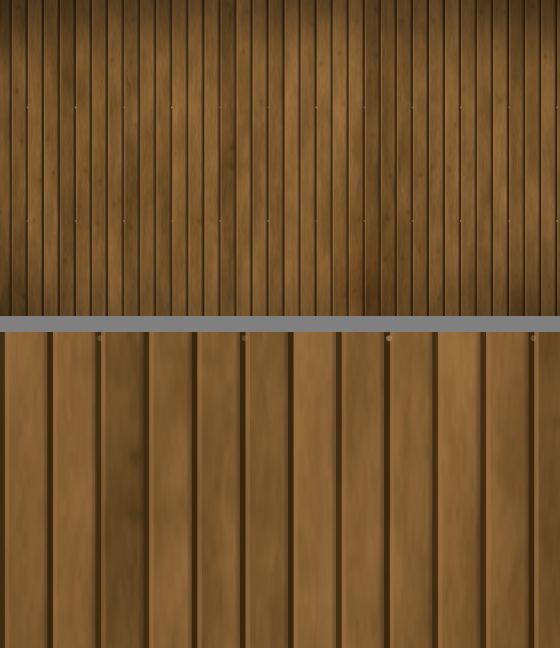
Top, the full canvas; bottom, a detail of the centre.
Reproduce this texture procedurally as a Shadertoy shader.

```glsl
const float BOARDS = 34.91;       // boards across the canvas
const float FIRST_GROOVE = 0.68;  // position of the first groove, in boards
const vec3 DARK_WOOD = vec3(0.320, 0.225, 0.100);
const vec3 LIGHT_WOOD = vec3(0.590, 0.430, 0.245);
const vec3 GROOVE = vec3(0.205, 0.138, 0.045);
const vec3 BEVEL = vec3(0.570, 0.410, 0.235);
const vec3 NAIL = vec3(0.620, 0.520, 0.380);

float hash(vec2 p) {
    return fract(sin(dot(p, vec2(127.1, 311.7))) * 43758.5453);
}

float noise(vec2 p) {
    vec2 i = floor(p);
    vec2 f = fract(p);
    f = f * f * (3.0 - 2.0 * f);
    return mix(mix(hash(i), hash(i + vec2(1.0, 0.0)), f.x),
               mix(hash(i + vec2(0.0, 1.0)), hash(i + vec2(1.0, 1.0)), f.x), f.y);
}

float fbm(vec2 p) {
    float sum = 0.0;
    float weight = 0.5;
    for (int i = 0; i < 4; i++) {
        sum += weight * noise(p);
        p = p * 2.03 + 17.3;
        weight *= 0.5;
    }
    return sum / 0.9375;
}

// Smooth band between two edges
float band(float x, float lo, float hi, float blur) {
    return smoothstep(lo - blur, lo + blur, x) * (1.0 - smoothstep(hi - blur, hi + blur, x));
}

// Small dark knots, at most one in each cell along a board
float knots(vec2 p, float board) {
    float cell = floor(p.y / 2.5);
    vec2 seed = vec2(board, cell);
    vec2 centre = vec2(mix(0.25, 0.8, hash(seed + 3.1)),
                       (cell + mix(0.2, 0.8, hash(seed + 7.7))) * 2.5);
    vec2 d = (p - centre) / vec2(0.13, 0.18);
    return step(0.80, hash(seed + 11.9)) * exp(-dot(d, d));
}

// Lightness of the wood, from 0 to 1
float woodTone(vec2 p, float board) {
    vec2 q = p + vec2(0.0, 40.0 * hash(vec2(board, 5.0)));
    float warp = fbm(q * vec2(1.5, 0.5));
    float grain = fbm(vec2(q.x * 6.0 + warp * 3.0, q.y * 0.45));
    float blotch = fbm(q * vec2(1.0, 0.4) + 31.0);
    float fleck = noise(q * vec2(13.0, 3.0));
    float tone = 0.5 + 0.36 * (hash(vec2(board, 1.0)) - 0.5);
    tone += 0.28 * (grain - 0.5) + 0.55 * (blotch - 0.5) + 0.12 * (fleck - 0.5);
    tone += 0.34 * (noise(p * vec2(0.22, 0.14) + 9.0) - 0.5);
    return tone - 0.24 * knots(p - vec2(board, 0.0), board);
}

// Nail head beside every third groove
float nail(vec2 p, float row, float blur) {
    vec2 d = vec2(mod(p.x + 0.5, 3.0) - 1.5, p.y - row);
    float size = 0.06;
    return 1.0 - smoothstep(size - blur, size + blur, length(d - vec2(0.04, 0.0)));
}

// Darkening towards the corners and the top
float vignette(vec2 uv) {
    vec2 c = uv - 0.5;
    float corners = 0.9 * dot(c, c) * dot(c, c);
    return 1.04 - corners - 0.20 * smoothstep(0.78, 1.0, uv.y)
                - 0.09 * smoothstep(0.20, 0.0, uv.y);
}

void mainImage(out vec4 fragColor, in vec2 fragCoord) {
    vec2 uv = fragCoord / iResolution.xy;
    float rows = BOARDS * iResolution.y / iResolution.x;
    vec2 p = vec2(uv.x * BOARDS - FIRST_GROOVE, uv.y * rows);
    float blur = 0.6 * BOARDS / iResolution.x;
    float board = floor(p.x);
    float joint = floor(p.x + 0.5);
    float side = p.x - joint;

    // Wood
    vec3 color = mix(DARK_WOOD, LIGHT_WOOD, clamp(woodTone(p, board), 0.0, 1.0));

    // Warm stain low on the right
    vec2 stain = (uv - vec2(0.65, 0.12)) / vec2(0.06, 0.16);
    color *= 1.0 - vec3(0.12, 0.18, 0.32) * exp(-dot(stain, stain));

    // Groove with a soft shadow and a lit bevel, uneven from joint to joint
    float wear = noise(vec2(joint * 7.3, p.y * 0.4));
    float depth = mix(0.72, 1.0, hash(vec2(joint, 2.0)));
    color *= 1.0 - 0.20 * band(side, -0.13, 0.06, 0.05);
    color = mix(color, BEVEL, (0.30 + 0.50 * wear) * band(side, 0.06, 0.15, blur));
    color = mix(color, GROOVE, depth * band(side, -0.06, 0.055, blur));

    // Two rows of nails
    float heads = nail(p, 0.660 * rows, blur) + nail(p, 0.301 * rows, blur);
    float shine = 0.30 + 0.50 * hash(vec2(joint, floor(uv.y * 2.0)));
    color = mix(color, NAIL, heads * shine);

    fragColor = vec4(color * vignette(uv), 1.0);
}
```
